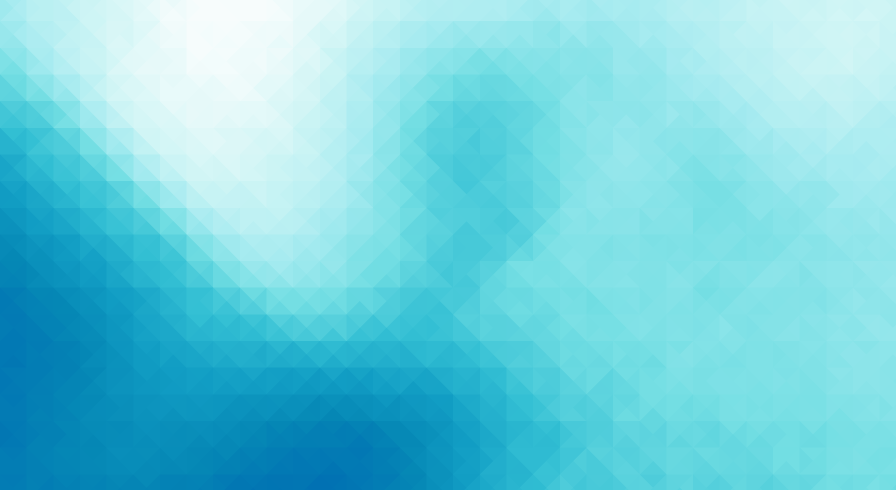
A WebGL 2 fragment shader for this background:

```glsl
#version 300 es
precision highp float;
// Faceted aqua backdrop: soft light and deep blue pools seen through squares and diamonds.

uniform vec2 u_resolution;
out vec4 outColor;

const float CELL = 0.0544;
const vec2 GRID_ORIGIN = vec2(0.0, 0.032);

float hash(vec2 p) {
    vec3 q = fract(vec3(p.xyx) * 0.1031);
    q += dot(q, q.yzx + 33.33);
    return fract((q.x + q.y) * q.z);
}

float blob(vec2 p, vec2 center, vec2 radius) {
    vec2 d = (p - center) / radius;
    return exp(-dot(d, d));
}

// Smooth brightness, from 0 (deep blue) to 7 (white); p is in canvas heights.
float toneField(vec2 p) {
    float falling = p.x + p.y;
    float rising = p.x - p.y;
    float tone = 4.28;

    // Deep blue corner, lower pool and the paler gap between them
    tone -= 3.9 * (1.0 - smoothstep(0.3, 1.08, falling));
    tone -= 2.75 * blob(p, vec2(0.80, 0.10), vec2(0.32, 0.25));
    tone -= 0.6 * blob(p, vec2(1.45, -0.05), vec2(0.40, 0.22));
    tone += 1.0 * blob(p, vec2(0.30, 0.10), vec2(0.22, 0.20));

    // White glow, cut off along a falling diagonal
    float cut = smoothstep(0.8, 1.05, falling);
    tone += 2.65 * cut * blob(p, vec2(0.45, 0.95), vec2(0.38, 0.50));
    tone += 0.8 * blob(p, vec2(1.00, 1.02), vec2(0.35, 0.12));
    tone += 0.4 * blob(p, vec2(0.0, 0.86), vec2(0.12, 0.12));

    // Pale upper right corner and right edge
    tone += 1.75 * blob(p, vec2(1.75, 0.95), vec2(0.40, 0.28));
    tone += 0.5 * blob(p, vec2(1.90, 0.40), vec2(0.20, 0.25));

    // Cyan hollow in the middle, bounded by a rising diagonal
    float hollow = 1.3 * blob(p, vec2(0.94, 0.69), vec2(0.20, 0.24));
    hollow += 0.3 * blob(vec2(rising, p.y), vec2(0.48, 0.46), vec2(0.13, 0.14));
    tone -= hollow * (1.0 - smoothstep(0.54, 0.66, rising) * smoothstep(0.75, 0.55, p.y));
    tone += 0.35 * blob(p, vec2(1.24, 0.69), vec2(0.13, 0.14));
    tone -= 0.4 * blob(p, vec2(1.45, 0.60), vec2(0.10, 0.13));
    tone -= 0.2 * blob(vec2(falling, p.y), vec2(2.1, 0.8), vec2(0.12, 0.3));
    return tone;
}

vec3 ramp(float tone) {
    vec3 shades[8] = vec3[8](
        vec3(0.00, 0.43, 0.70), vec3(0.02, 0.53, 0.71),
        vec3(0.07, 0.62, 0.77), vec3(0.20, 0.75, 0.83),
        vec3(0.45, 0.87, 0.89), vec3(0.65, 0.92, 0.94),
        vec3(0.81, 0.96, 0.96), vec3(0.97, 0.99, 0.99));
    float t = clamp(tone, 0.0, 6.999);
    int i = int(t);
    return mix(shades[i], shades[i + 1], fract(t));
}

// Squares and diamonds share vertices, so their overlap forms triangles.
vec3 facets(vec2 p) {
    vec2 g = (p - GRID_ORIGIN) / CELL;
    vec2 square = floor(g);
    vec2 diamond = floor(vec2(g.x + g.y, g.x - g.y));
    vec2 d = diamond + 0.5;
    vec2 squareCenter = (square + 0.5) * CELL + GRID_ORIGIN;
    vec2 diamondCenter = 0.5 * vec2(d.x + d.y, d.x - d.y) * CELL + GRID_ORIGIN;
    float tone = mix(toneField(squareCenter), toneField(diamondCenter), 0.55);

    // Faint long stripes and single facets
    tone += 0.12 * (hash(vec2(square.x, 7.0)) + hash(vec2(square.y, 19.0)) - 1.0);
    tone += 0.12 * (hash(vec2(diamond.x, 31.0)) + hash(vec2(diamond.y + 60.0, 43.0)) - 1.0);
    tone += 0.14 * (hash(square + diamond * 3.0 + 90.0) - 0.5);
    return ramp(tone);
}

void main() {
    // Four samples per pixel smooth the facet edges
    vec3 color = vec3(0.0);
    for (int i = 0; i < 4; i++) {
        vec2 offset = vec2(i % 2, i / 2) * 0.5 - 0.25;
        color += facets((gl_FragCoord.xy + offset) / u_resolution.y);
    }
    outColor = vec4(color / 4.0, 1.0);
}
```
